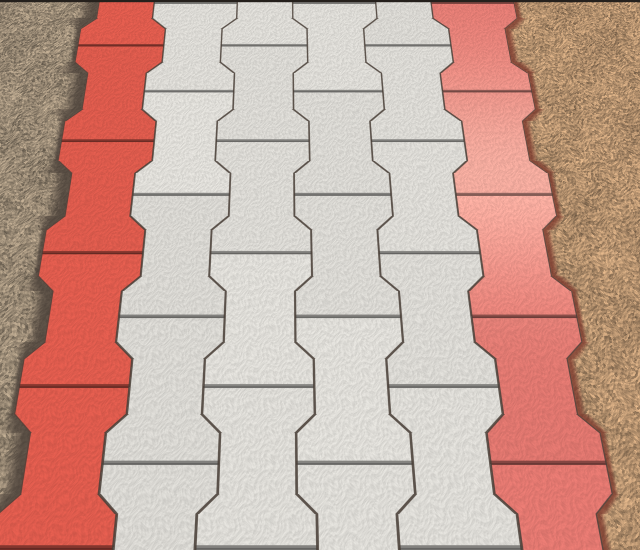
Reproduce this texture procedurally as a Shadertoy shader.

```glsl
// Path of six interlocking columns of I-shaped pavers, seen in perspective:
// four pale grey columns between two red ones, with gravel and sand beside.
// The plane is unprojected to (column, row); edges are clamped triangle waves.

#define COLUMNS 6.0
#define HORIZON 2.082      // height of the horizon above the top edge
#define VANISH_X 0.515     // where the columns converge
#define COLUMN_PITCH 0.0603
#define ROW_DENSITY 29.17
#define HEAD_FLARE 0.10    // sideways shift of the edge, in columns
#define CHAMFER 0.06       // half length of the slanted edge, in rows
#define JOINT_WIDTH 0.0019
#define FACE_WIDTH 0.0031
#define GRAIN 0.11

const vec3 GREY_STONE = vec3(0.855, 0.848, 0.828);
const vec3 RED_STONE = vec3(0.865, 0.355, 0.30);
const vec3 PINK_STONE = vec3(0.87, 0.46, 0.43);
const vec3 GLARE_STONE = vec3(0.95, 0.67, 0.62);
const vec3 GRAVEL = vec3(0.59, 0.53, 0.45);
const vec3 SAND = vec3(0.69, 0.555, 0.42);
const vec3 JOINT = vec3(0.29, 0.25, 0.22);

vec2 hash2(vec2 p) {
    vec2 h = vec2(dot(p, vec2(127.1, 311.7)), dot(p, vec2(269.5, 183.3)));
    return fract(sin(h) * 43758.5);
}

// Cellular noise: x = distance to the nearest point, y = its random value
vec2 cellular(vec2 p) {
    vec2 cell = floor(p), best = vec2(9.0, 0.0);
    for (int j = -1; j <= 1; j++)
    for (int i = -1; i <= 1; i++) {
        vec2 id = cell + vec2(i, j);
        vec2 h = hash2(id);
        float d = length(id + h - p);
        if (d < best.x) best = vec2(d, fract(h.x * 7.3 + h.y * 3.1));
    }
    return best;
}

// Slope of the cellular surface towards the light
float relief(vec2 p) {
    return cellular(p + vec2(0.22, 0.28)).x - cellular(p).x;
}

vec3 groundColor(vec2 plane, float side) {
    vec2 warped = plane + 0.03 * sin(plane.yx * 17.0);
    vec2 pebble = cellular(warped * 13.0);
    vec2 grit = cellular(warped * 31.0);
    float broad = sin(plane.x * 5.0 + sin(plane.y * 3.1)) * sin(plane.y * 4.3 + plane.x * 2.0);
    float shade = 1.0 + 0.05 * broad + 0.30 * (grit.y - 0.5);
    shade += 0.35 * relief(warped * 24.0);
    shade += mix(0.22, 0.12, side) * (pebble.y - 0.5) * (1.0 - smoothstep(0.2, 0.6, pebble.x));
    return mix(GRAVEL, SAND, side) * shade;
}

// Stone tint of a column; sunlight bleaches the right border
vec3 stoneColor(float column, float down) {
    float glare = exp(-pow((down - 0.32) / 0.2, 2.0));
    if (column < 0.5) return RED_STONE;
    if (column > COLUMNS - 1.5) return mix(PINK_STONE, GLARE_STONE, glare);
    return GREY_STONE;
}

float band(float d, float halfWidth, float px) {
    return 1.0 - smoothstep(halfWidth - px, halfWidth + px, abs(d));
}

void mainImage(out vec4 fragColor, in vec2 fragCoord) {
    float px = 0.7 / iResolution.y;
    vec2 p = fragCoord / iResolution.y;
    float down = 1.0 - p.y;

    // Unproject to the paving plane
    float depth = down + HORIZON;
    float c = (p.x - VANISH_X) / (depth * COLUMN_PITCH) + 2.764;
    float r = 13.478 - ROW_DENSITY / depth;
    float pitch = depth * COLUMN_PITCH;
    float rowHeight = depth * depth / ROW_DENSITY;
    vec2 plane = vec2(c, r * 1.5);
    float near = depth / 2.6;
    near *= near;

    // Nearest column edge: head, chamfer, waist, chamfer, head
    float k = clamp(floor(c + 0.5), 0.0, COLUMNS);
    float wave = (0.25 - abs(fract(r + 0.5) - 0.5)) / CHAMFER;
    float parity = 1.0 - 2.0 * mod(k, 2.0);
    float offset = c - k + HEAD_FLARE * parity * clamp(wave, -1.0, 1.0);
    float slope = HEAD_FLARE / CHAMFER * pitch / rowHeight;
    float edge = offset * pitch * (abs(wave) < 1.0 ? inversesqrt(1.0 + slope * slope) : 1.0);
    float column = clamp(offset < 0.0 ? k - 1.0 : k, 0.0, COLUMNS - 1.0);

    // Stone surface: tint per paver and a wormy relief
    float t = r + 0.5 * mod(column, 2.0);
    float tone = hash2(vec2(column, floor(t)) + 3.0).x - 0.5;
    vec3 stone = stoneColor(column, down) * (1.0 + 0.035 * tone);
    vec2 worm = plane + 0.025 * sin(plane.yx * vec2(23.0, 29.0) + column);
    float bumps = relief(worm * vec2(24.0, 17.0)) + 0.5 * relief(worm * 41.0);
    vec3 color = stone * (1.0 + GRAIN * bumps);

    // Cross joints: shaded front face with a dark lower line
    float joint = (fract(t + 0.5) - 0.5) * rowHeight;
    float face = FACE_WIDTH * near;
    color = mix(color, stone * 0.60, band(joint, face, px));
    color = mix(color, stone * 0.42, 0.8 * band(joint - 0.5 * face, 0.35 * face, px));

    // Side joints between columns
    color = mix(color, JOINT, 0.88 * band(edge, JOINT_WIDTH * near, px));

    // Ground beyond the borders, with contact shadows
    float inside = k < 0.5 ? edge : (k > COLUMNS - 0.5 ? -edge : 1.0);
    float side = step(COLUMNS * 0.5, c);
    vec3 ground = groundColor(plane, side);
    float waist = smoothstep(-1.0, 1.0, side > 0.5 ? wave : -wave);
    float reach = mix(0.012, mix(0.04, 0.017, side), waist);
    float shadow = 1.0 - smoothstep(0.2 * reach, reach, -inside);
    ground = mix(ground, mix(JOINT, vec3(0.49, 0.23, 0.18), side), 0.8 * shadow);
    color = mix(ground, color, smoothstep(-px, px, inside));

    // Dark strip along the top
    color = mix(color, JOINT * 0.5, 1.0 - smoothstep(0.004 - px, 0.004 + px, down));
    fragColor = vec4(clamp(color, 0.0, 1.0), 1.0);
}
```
